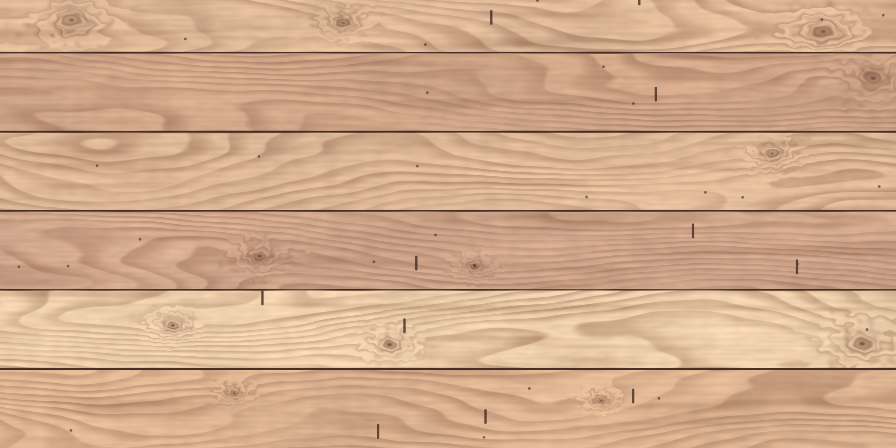
Give the GLSL for this texture, as a WebGL 2 fragment shader.

```glsl
#version 300 es
precision highp float;

uniform vec2 u_resolution;
out vec4 fragColor;

const float PITCH = 0.1765;
const vec3 BROWN = vec3(0.54, 0.37, 0.27);
const vec3 KNOT = vec3(0.43, 0.28, 0.20);
const vec3 GAP = vec3(0.22, 0.14, 0.11);
const vec3 PLANKS[6] = vec3[6](
    vec3(0.88, 0.715, 0.58), vec3(0.94, 0.82, 0.68), vec3(0.83, 0.665, 0.56),
    vec3(0.89, 0.74, 0.61), vec3(0.83, 0.66, 0.545), vec3(0.89, 0.74, 0.61));

vec2 hash2(vec2 p) {
    vec3 q = fract(p.xyx * vec3(0.1031, 0.1030, 0.0973));
    q += dot(q, q.yzx + 33.33);
    return fract((q.xx + q.yz) * q.zy);
}

float corner(vec2 cell, vec2 offset) {
    float angle = 6.2832 * hash2(cell).x;
    return dot(vec2(cos(angle), sin(angle)), offset);
}

float gradientNoise(vec2 p) {
    vec2 i = floor(p), f = fract(p);
    vec2 u = f * f * f * (f * (f * 6.0 - 15.0) + 10.0);
    vec2 e = vec2(1.0, 0.0);
    return mix(mix(corner(i, f), corner(i + e, f - e), u.x),
               mix(corner(i + e.yx, f - e.yx), corner(i + 1.0, f - 1.0), u.x), u.y);
}

// Growth field whose level lines run along the plank and close into arches
float growth(vec2 q, float row) {
    vec2 seed = vec2(17.3, 29.7) * (row + 1.0);
    float f = 6.0 * q.y + 7.0 * gradientNoise(vec2(q.x * 1.2, q.y * 1.3) + seed);
    return f + 0.5 * gradientNoise(vec2(q.x * 7.0, q.y * 4.0) + seed);
}

// Scattered knots: x bends the growth field, y is stain, z is dark heart
vec3 knots(vec2 q, float row) {
    vec3 sum = vec3(0.0);
    for (float i = 0.0; i < 3.0; i++) {
        vec2 place = hash2(vec2(row * 7.0 + 3.0, i * 5.0 + 11.0));
        vec2 kind = hash2(vec2(row * 3.0 + 41.0, i * 9.0 + 23.0));
        vec2 centre = vec2((i + place.x) * 0.667, (place.y - 0.5) * 0.6);
        float radius = mix(0.010, 0.027, kind.x);
        vec2 d = (q - centre) * vec2(1.0, PITCH) / (radius * vec2(1.5, 1.0));
        float r = length(d) * (1.0 + 0.5 * gradientNoise(d * 1.3 + row * 8.0));
        float present = step(0.4, kind.y);
        float stain = exp(-r * r) * (0.65 + 0.35 * cos(r * 13.0));
        float heart = 1.0 - smoothstep(0.15, 0.45, r);
        sum += present * vec3(2.6 * exp(-0.3 * r * r), stain, heart * kind.y);
    }
    return sum;
}

// One sharp growth line per level, dark on its late side
float ringLine(float f) {
    float s = fract(f);
    float line = smoothstep(0.25, 0.88, s) * (1.0 - smoothstep(0.88, 1.0, s));
    return mix(line, 0.3, smoothstep(0.25, 0.8, fwidth(f)));
}

// Sparse small marks, one candidate per cell along the plank
float marks(vec2 q, float row, float cells, float chance, vec2 size, float pixel) {
    float cell = floor(q.x * cells);
    vec2 rnd = hash2(vec2(cell + cells, row * 13.0 + 5.0));
    vec2 centre = vec2((cell + 0.2 + 0.6 * rnd.x) / cells, (fract(rnd.y * 37.0) - 0.5) * 0.8);
    vec2 d = (q - centre) * vec2(1.0, PITCH);
    d.y = max(abs(d.y) - size.y, 0.0);
    return step(rnd.y, chance) * (1.0 - smoothstep(size.x, size.x + pixel, length(d)));
}

// Dark joint between planks, uneven in width
float seam(vec2 p, float pixel) {
    float k = max(1.0, floor(p.y / PITCH + 0.5));
    float halfWidth = mix(0.0012, 0.0023, hash2(vec2(k, 6.0)).x);
    halfWidth += 0.0007 * gradientNoise(vec2(p.x * 9.0, k * 5.3));
    return 1.0 - smoothstep(halfWidth - 0.4 * pixel, halfWidth + 0.6 * pixel, abs(p.y - k * PITCH));
}

vec3 plank(vec2 p, float pixel) {
    float row = floor(p.y / PITCH);
    vec2 q = vec2(p.x, fract(p.y / PITCH) - 0.5);
    vec2 s = q + vec2(row * 11.7, row * 5.3);
    vec3 colour = PLANKS[clamp(int(row), 0, 5)];
    vec3 knot = knots(q, row);

    // Broad tone, saw marks, fibres and streaks
    float tone = 0.07 * gradientNoise(s * vec2(2.0, 1.5));
    tone += 0.03 * gradientNoise(s * vec2(28.0, 2.0));
    tone += 0.07 * gradientNoise(s * vec2(7.0, 19.0));
    tone += 0.04 * gradientNoise(s * vec2(30.0, 17.0));
    colour *= 1.0 + tone;
    float streak = smoothstep(0.1, 0.55, gradientNoise(s * vec2(1.6, 6.0)));

    // Growth lines that fade in and out, then knots and wear
    float strength = 0.27 + 0.25 * gradientNoise(s * vec2(2.5, 3.0));
    float ring = ringLine(growth(q, row) + knot.x);
    colour = mix(colour, BROWN, clamp(strength * ring + 0.22 * streak, 0.0, 1.0));
    colour = mix(colour, KNOT, clamp(0.6 * knot.y + 0.45 * knot.z, 0.0, 0.9));
    float nick = marks(q, row, 3.0, 0.2, vec2(0.0015, 0.014), pixel);
    float pinhole = marks(q, row, 8.0, 0.3, vec2(0.002, 0.0), pixel);
    return mix(colour, GAP, max(0.75 * nick, 0.55 * pinhole));
}

void main() {
    float pixel = 1.0 / u_resolution.y;
    vec2 p = gl_FragCoord.xy * pixel;
    vec3 colour = plank(p, pixel);
    fragColor = vec4(mix(colour, GAP, 0.92 * seam(p, pixel)), 1.0);
}
```
